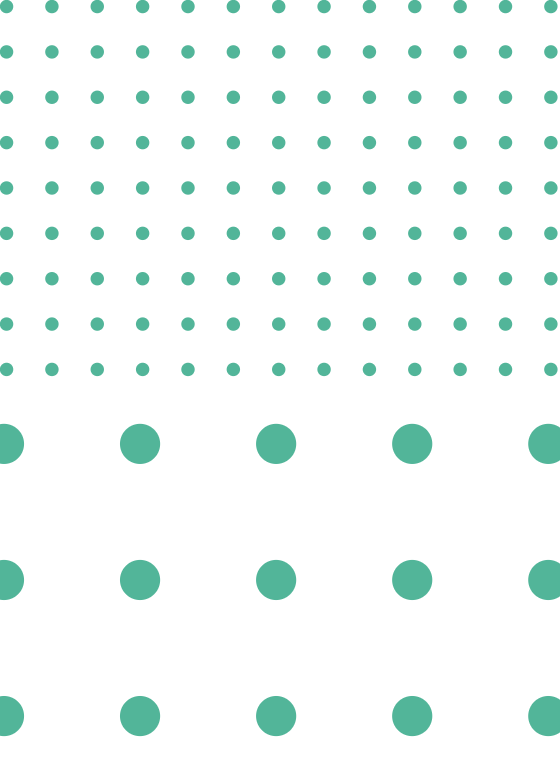
Top, the full canvas; bottom, a detail of the centre.
A Shadertoy shader for this pattern:

```glsl
// A regular grid of flat green dots on white, 13 across and 9 down.
// Each point finds its nearest grid node, limited to the grid's extent,
// and a circle distance with a one-pixel soft edge fills the dot.

float circleDistance(vec2 p, float radius) {
    return length(p) - radius;
}

void mainImage(out vec4 fragColor, in vec2 fragCoord) {
    // Units of canvas width, measured from the upper left corner
    vec2 p = vec2(fragCoord.x, iResolution.y - fragCoord.y) / iResolution.x;
    float pixel = 1.0 / iResolution.x;

    // Nearest node of the grid
    float spacing = 0.081;
    p -= 0.0117;
    vec2 node = clamp(round(p / spacing), vec2(0.0), vec2(12.0, 8.0));

    // Dot with a smoothed edge
    float d = circleDistance(p - node * spacing, 0.01195);
    float dot_coverage = clamp(0.5 - d / pixel, 0.0, 1.0);

    vec3 white = vec3(1.0);
    vec3 green = vec3(0.32, 0.71, 0.60);
    fragColor = vec4(mix(white, green, dot_coverage), 1.0);
}
```
